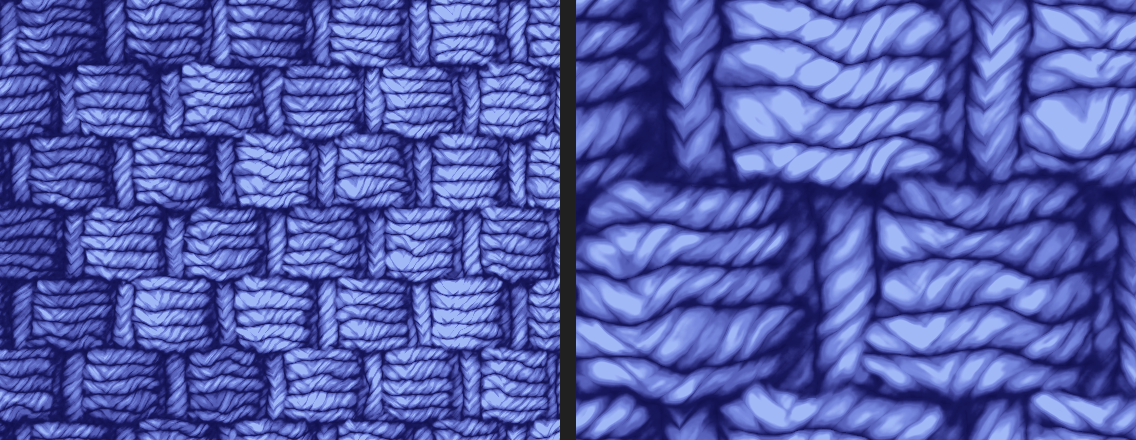
Left, the full canvas; right, a detail of the centre.
Write a WebGL 1 fragment shader that draws this texture.

```glsl
precision highp float;
// Blue crochet basket weave: staggered puffy blocks of five horizontal cords,
// with upright cords showing in the gaps. Each cord is shaded as a twisted
// strand, then light is mapped to a ramp of yarn colours.
uniform vec2 u_resolution;

const float ROWS = 6.19;
const float CELL_HEIGHT = 0.69;   // row height relative to column pitch
const float CORDS = 5.0;

float hash(vec2 p) {
  return fract(sin(dot(p, vec2(127.1, 311.7))) * 43758.5);
}

float noise(vec2 p) {
  vec2 i = floor(p), f = fract(p);
  f = f * f * (3.0 - 2.0 * f);
  return mix(mix(hash(i), hash(i + vec2(1.0, 0.0)), f.x),
             mix(hash(i + vec2(0.0, 1.0)), hash(i + 1.0), f.x), f.y);
}

float fbm(vec2 p) {
  float sum = 0.0, gain = 0.5;
  for (int i = 0; i < 4; i++) {
    sum += gain * noise(p);
    p = p * 2.03 + 17.0;
    gain *= 0.5;
  }
  return sum;
}

float roundBox(vec2 p, vec2 halfSize, float radius) {
  vec2 d = abs(p) - halfSize + radius;
  return length(max(d, 0.0)) + min(max(d.x, d.y), 0.0) - radius;
}

// Light on a twisted cord; across runs from -1 to 1
float strand(float along, float across, float slant, float seed) {
  float body = 1.0 - across * across;
  float phase = along + slant * across + seed * 5.0;
  float ply = abs(sin(3.1416 * phase));
  float lump = hash(vec2(floor(phase), seed * 91.0));
  float fibre = noise(vec2(phase * 5.0, across * 2.0 + seed * 37.0));
  float light = (0.12 + 0.88 * body) * (0.42 + 0.58 * ply);
  light *= 1.0 + 0.5 * (lump - 0.5) * ply;
  return (light + 0.16 * across * body) * (0.72 + 0.56 * fibre);
}

// Column coordinate: columns narrow to the right, odd rows shift by half
float columnAt(vec2 uv, float row) {
  float t = uv.x - 0.033;
  float skew = 0.13 * (1.0 - uv.x) * smoothstep(0.55, 1.0, uv.y);
  return 5.31 * t + 0.36 * t * t + skew + 0.5 * mod(row, 2.0);
}

// Upright cords lying in the recess between blocks, each with its own twist
float uprights(vec2 p, vec2 cell) {
  float bend = 0.25 * (noise(vec2(p.y * 6.0, cell.x + cell.y * 5.3)) - 0.5);
  float lane = (p.x - 0.03) / 0.2 + 0.5 + bend;
  float across = fract(lane) * 2.0 - 1.0;
  float seed = hash(cell + floor(lane) * 3.7);
  float ends = smoothstep(0.37, 0.2, abs(p.y));
  float chevron = abs(across + 0.3) - 0.3;
  float twist = mix(across, chevron, step(0.5, seed));
  return strand(p.y * 10.0 - twist, across, 0.0, seed) * mix(0.5, 0.95, ends);
}

// Cords of one raised block, with knobbly loops along its left side
float blockCords(vec2 p, vec2 cell, float halfHeight) {
  float sway = noise(vec2(p.x * 5.0, p.y * 4.0) + cell * 13.0) - 0.5;
  float lane = (p.y / halfHeight * 0.5 + 0.5) * CORDS + 0.6 * sway;
  float across = fract(lane) * 2.0 - 1.0;
  float seed = hash(cell * 2.3 + floor(lane));
  float loops = smoothstep(-0.12, -0.2, p.x + 0.1 * (seed - 0.5));
  float cord = strand(p.x * 11.0, across, -0.75, seed);
  float knob = strand(p.x * 7.0, across, 0.6, seed + 0.13);
  return mix(cord, knob * 1.12, loops) * (0.85 + 0.3 * seed);
}

vec3 yarnColour(float light) {
  vec3 c = mix(vec3(0.06, 0.06, 0.29), vec3(0.09, 0.09, 0.36), smoothstep(0.0, 0.14, light));
  c = mix(c, vec3(0.21, 0.225, 0.55), smoothstep(0.13, 0.30, light));
  c = mix(c, vec3(0.34, 0.38, 0.73), smoothstep(0.26, 0.44, light));
  c = mix(c, vec3(0.46, 0.53, 0.87), smoothstep(0.46, 0.70, light));
  return mix(c, vec3(0.63, 0.72, 0.97), smoothstep(0.70, 1.02, light));
}

void main() {
  vec2 uv = gl_FragCoord.xy / u_resolution;
  vec2 cloth = uv * vec2(1.274, 1.0);
  float soft = 0.018 + 5.0 / u_resolution.x;

  // Hand-made unevenness
  vec2 wobble = vec2(fbm(cloth * 17.0), fbm(cloth * 17.0 + 40.0)) - 0.47;
  vec2 warped = uv + wobble * vec2(0.018, 0.018);
  float down = (1.0 - warped.y) * ROWS + 0.072;
  float baseRow = floor(down);

  // Recessed cords
  float col = columnAt(warped, baseRow);
  vec2 gap = vec2(fract(col + 0.5) - 0.5, (0.5 - fract(down)) * CELL_HEIGHT);
  float light = uprights(gap, vec2(floor(col + 0.5), baseRow));

  // Raised blocks, spilling slightly into neighbouring rows
  vec2 halfSize = vec2(mix(0.385, 0.35, uv.x), 0.37);
  for (int k = -1; k <= 1; k++) {
    float row = baseRow + float(k);
    col = columnAt(warped, row);
    vec2 cell = vec2(floor(col), row);
    vec2 p = vec2(fract(col) - 0.5, (row + 0.5 - down) * CELL_HEIGHT);
    float edge = roundBox(p, halfSize, 0.13);
    edge += 0.08 * (noise(p * 13.0 + cell * 7.0) - 0.4);

    // Light comes from the left, so shade gathers to the right and below
    float lee = smoothstep(-0.3, 0.3, p.x - 0.5 * p.y);
    float shadow = mix(mix(0.45, 0.15, lee), 1.0, smoothstep(-0.02, 0.05 + 0.07 * lee, edge));
    float puff = mix(mix(0.6, 0.32, lee), 1.0, smoothstep(0.01, -0.09, edge));
    puff *= 1.2 - 0.45 * smoothstep(-0.2, 0.4, p.x);
    float block = blockCords(p, cell, halfSize.y) * puff * (0.82 + 0.4 * hash(cell));
    light = mix(light * shadow, block, smoothstep(soft, -soft, edge));
  }

  // Broad daylight falloff, patchy wear and fine fuzz
  light *= mix(0.8, 1.2, smoothstep(0.0, 0.9, uv.x)) * (0.96 + 0.08 * uv.y);
  light *= 0.45 + 0.6 * fbm(cloth * 22.0 + 9.0) + 0.6 * noise(cloth * 6.0);
  light += 0.17 * (fbm(cloth * 150.0) - 0.47);
  gl_FragColor = vec4(yarnColour(0.04 + 0.88 * light), 1.0);
}
```
